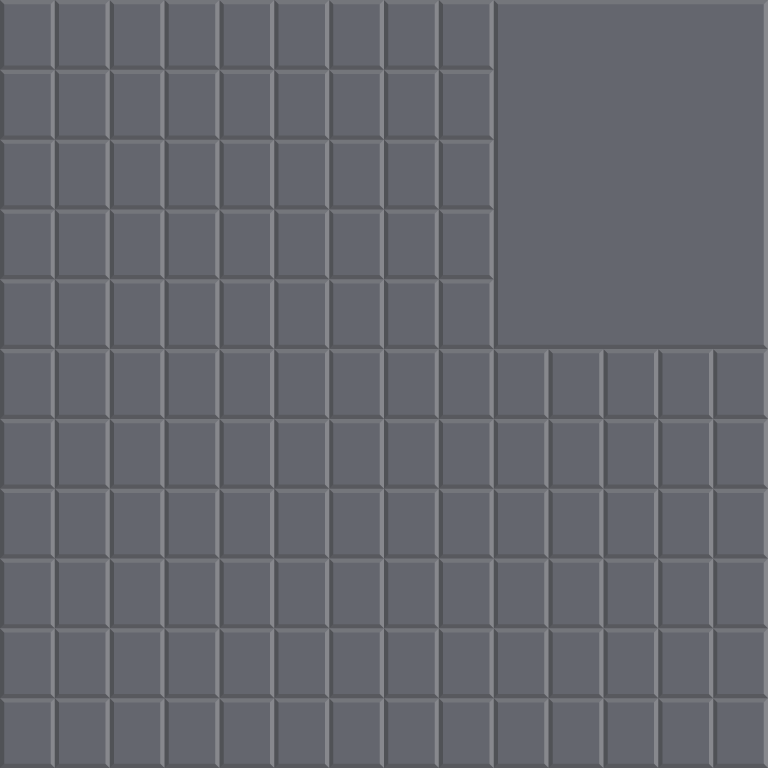
Reproduce this pattern procedurally as a Shadertoy shader.

```glsl
const vec2 GRID = vec2(14.0, 11.0);
const vec2 PANEL_CORNER = vec2(9.0, 6.0) / GRID;
const float BEVEL = 0.0055;
const int SAMPLES = 4;

const vec3 FACE = vec3(0.392, 0.400, 0.431);
const vec3 LEFT_SHADE = vec3(0.315, 0.320, 0.338);
const vec3 BOTTOM_SHADE = vec3(0.345, 0.350, 0.368);
const vec3 TOP_LIGHT = vec3(0.455, 0.461, 0.484);
const vec3 RIGHT_LIGHT = vec3(0.530, 0.534, 0.553);

// Raised rectangle with mitred bevels, lit from the upper right
vec3 bevelledTile(vec2 p, vec2 low, vec2 high, float width) {
    vec2 fromLow = p - low;
    vec2 fromHigh = high - p;
    vec2 nearest = min(fromLow, fromHigh);
    if (min(nearest.x, nearest.y) > width) return FACE;

    vec3 sideColor = fromLow.x < fromHigh.x ? LEFT_SHADE : RIGHT_LIGHT;
    vec3 capColor = fromLow.y < fromHigh.y ? BOTTOM_SHADE : TOP_LIGHT;
    return nearest.x < nearest.y ? sideColor : capColor;
}

// Small tiles everywhere, one large panel in the upper right
vec3 tiledWall(vec2 p, vec2 grid, vec2 panelCorner) {
    if (all(greaterThanEqual(p, panelCorner))) {
        return bevelledTile(p, panelCorner, vec2(1.0), BEVEL);
    }
    vec2 cell = floor(p * grid);
    return bevelledTile(p, cell / grid, (cell + 1.0) / grid, BEVEL);
}

void mainImage(out vec4 fragColor, in vec2 fragCoord) {
    // Average a subpixel grid to smooth seams and mitres
    vec3 color = vec3(0.0);
    for (int j = 0; j < SAMPLES; j++) {
        for (int i = 0; i < SAMPLES; i++) {
            vec2 offset = (vec2(i, j) + 0.5) / float(SAMPLES) - 0.5;
            vec2 uv = (fragCoord + offset) / iResolution.xy;
            color += tiledWall(uv, GRID, PANEL_CORNER);
        }
    }
    fragColor = vec4(color / float(SAMPLES * SAMPLES), 1.0);
}
```
